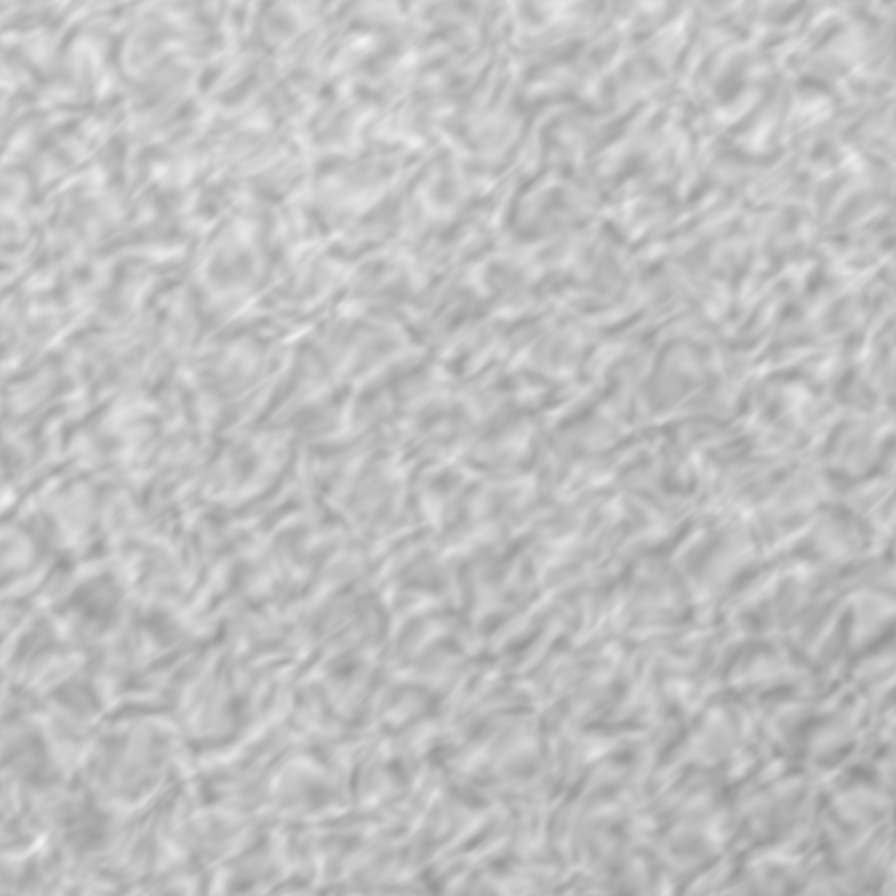
Give the GLSL for this texture, as a WebGL 1 fragment shader.

```glsl
precision highp float;
// Soft grey felt: short, slightly curled fibres leaning up to the right.
// Layers of stretched and round gradient noise are bent by a domain warp,
// then laid over a broad light falloff from upper left to lower right.

uniform vec2 u_resolution;

const float TAU = 6.2831853;
const float FIBRE_ANGLE = 0.72;
const float MEAN_GREY = 0.752;

float hash(vec2 cell) {
  return fract(sin(dot(cell, vec2(127.1, 311.7))) * 43758.5453);
}

// Dot product of a random unit gradient with the offset from its corner
float cornerSlope(vec2 cell, vec2 offset) {
  float angle = TAU * hash(cell);
  return dot(vec2(cos(angle), sin(angle)), offset);
}

// Smooth gradient noise, roughly -0.7 to 0.7
float gradientNoise(vec2 p) {
  vec2 cell = floor(p);
  vec2 f = p - cell;
  vec2 blend = f * f * f * (f * (f * 6.0 - 15.0) + 10.0);
  vec2 right = vec2(1.0, 0.0);
  vec2 up = vec2(0.0, 1.0);
  float low = mix(cornerSlope(cell, f),
                  cornerSlope(cell + right, f - right), blend.x);
  float high = mix(cornerSlope(cell + up, f - up),
                   cornerSlope(cell + 1.0, f - 1.0), blend.x);
  return mix(low, high, blend.y);
}

// Coordinates along and across a direction
vec2 alongAcross(vec2 p, float angle) {
  float c = cos(angle);
  float s = sin(angle);
  return vec2(c * p.x + s * p.y, c * p.y - s * p.x);
}

// Bends straight features into gentle curls
vec2 curl(vec2 p, float frequency, float amount) {
  vec2 q = p * frequency;
  return p + amount * vec2(gradientNoise(q + 17.3), gradientNoise(q + 58.9));
}

// Short fibres, round grains, fine fuzz and a few long bright strands
float feltRelief(vec2 p) {
  vec2 bent = curl(p, 14.0, 0.022);
  vec2 fibre = alongAcross(bent, FIBRE_ANGLE);
  vec2 strand = alongAcross(curl(p, 6.0, 0.02), FIBRE_ANGLE - 0.08);
  float relief = 0.145 * gradientNoise(fibre * vec2(23.0, 47.0) + 31.7);
  relief += 0.125 * gradientNoise(alongAcross(bent, 0.3) * 43.0 + 83.1);
  relief += 0.060 * gradientNoise(fibre * vec2(58.0, 84.0) + 12.4);
  float crest = gradientNoise(strand * vec2(11.0, 52.0) + 45.6);
  return relief + 0.06 * smoothstep(0.25, 0.6, crest);
}

// Broad shading with cloudy unevenness
float broadLight(vec2 p) {
  float tilt = 0.065 * (p.y - 0.5) - 0.03 * (p.x - 0.5);
  float clouds = 0.035 * gradientNoise(p * 3.5 + 5.2)
               + 0.035 * gradientNoise(p * 9.0 + 21.8);
  return tilt + clouds;
}

void main() {
  vec2 p = gl_FragCoord.xy / u_resolution.y;
  float grey = MEAN_GREY + broadLight(p) + feltRelief(p);
  gl_FragColor = vec4(vec3(clamp(grey, 0.0, 1.0)), 1.0);
}
```
